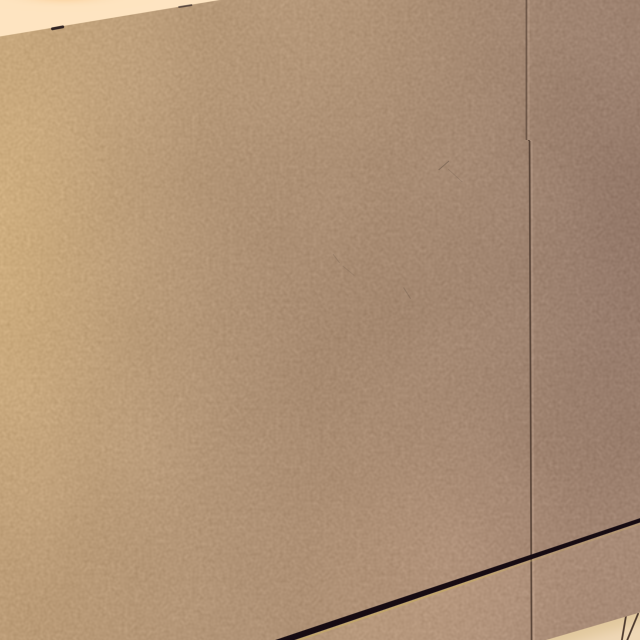
Write a Shadertoy shader that draws this texture.

```glsl
// A warm beige wall panel with soft side light and fine plaster grain.
// Smooth gradients give the shading; signed line distances place the pale
// border, the stepped seam, the dark diagonal groove and the small scratches.

const vec3 LIT_TAN     = vec3(0.780, 0.655, 0.490);
const vec3 MID_TAN     = vec3(0.684, 0.570, 0.460);
const vec3 SHADE_TAUPE = vec3(0.615, 0.508, 0.437);
const vec3 CREAM       = vec3(0.995, 0.895, 0.755);
const vec3 PEACH       = vec3(0.980, 0.790, 0.560);
const vec3 GROOVE      = vec3(0.085, 0.045, 0.070);
const vec3 SEAM        = vec3(0.300, 0.225, 0.180);
const vec3 GLINT       = vec3(0.770, 0.660, 0.410);

const float GRAIN_FREQ   = 190.0;
const float GRAIN_AMOUNT = 0.048;
const float CLOUD_AMOUNT = 0.020;
const float SEAM_STEP_Y  = 0.781;
const float GROOVE_SLOPE = 0.337;
const float BORDER_SLOPE = 0.166;

float pixelSize;

vec2 hashGradient(vec2 cell) {
    vec3 q = fract(vec3(cell.xyx) * vec3(0.1031, 0.1030, 0.0973));
    q += dot(q, q.yzx + 33.33);
    return 2.0 * fract((q.xx + q.yz) * q.zy) - 1.0;
}

float gradientNoise(vec2 p) {
    vec2 i = floor(p), f = fract(p);
    vec2 u = f * f * f * (f * (f * 6.0 - 15.0) + 10.0);
    vec2 e = vec2(0.0, 1.0);
    float low = mix(dot(hashGradient(i), f),
                    dot(hashGradient(i + e.yx), f - e.yx), u.x);
    float high = mix(dot(hashGradient(i + e), f - e),
                     dot(hashGradient(i + 1.0), f - 1.0), u.x);
    return mix(low, high, u.y);
}

// Coverage of the region where the signed distance is negative.
float fill(float d) {
    return 1.0 - smoothstep(-0.75 * pixelSize, 0.75 * pixelSize, d);
}

// Signed vertical offset from a sloped line, made perpendicular.
float lineDistance(vec2 p, float height, float slope) {
    return (p.y - height - slope * p.x) * inversesqrt(1.0 + slope * slope);
}

float segment(vec2 p, vec2 a, vec2 b, float halfWidth) {
    vec2 ab = b - a;
    float t = clamp(dot(p - a, ab) / dot(ab, ab), 0.0, 1.0);
    return fill(length(p - a - ab * t) - halfWidth);
}

float glow(vec2 p, vec2 center, vec2 radius) {
    vec2 q = (p - center) / radius;
    return exp(-dot(q, q));
}

vec3 wallColor(vec2 p) {
    // Light falls from the left and fades into cooler taupe.
    vec3 col = mix(LIT_TAN, MID_TAN, smoothstep(-0.08, 0.50, p.x));
    col = mix(col, SHADE_TAUPE, smoothstep(0.42, 0.98, p.x));
    col += vec3(0.030, 0.026, 0.004) * glow(p, vec2(0.0, 0.62), vec2(0.16, 0.30));
    col += vec3(0.022, 0.020, 0.010) * glow(p, vec2(0.50, 1.0), vec2(0.35, 0.22));
    col -= vec3(0.035, 0.035, 0.020) * glow(p, vec2(0.0, 0.0), vec2(0.30, 0.28));
    col -= vec3(0.022, 0.022, 0.016) * glow(p, vec2(0.52, 0.48), vec2(0.20, 0.30));
    col += vec3(0.032, 0.022, 0.018) * glow(p, vec2(0.74, 0.10), vec2(0.28, 0.22));
    col -= vec3(0.035, 0.035, 0.025) * glow(p, vec2(1.0, 0.60), vec2(0.13, 0.28));

    float cloud = gradientNoise(p * 5.0) + 0.5 * gradientNoise(p * 11.0 + 7.0);
    float grain = gradientNoise(p * GRAIN_FREQ)
                + 0.5 * gradientNoise(p * GRAIN_FREQ * 0.53 + 31.0);
    return col + CLOUD_AMOUNT * cloud + GRAIN_AMOUNT * grain;
}

void mainImage(out vec4 fragColor, in vec2 fragCoord) {
    vec2 p = fragCoord / iResolution.xy;
    pixelSize = 1.0 / min(iResolution.x, iResolution.y);
    vec3 col = wallColor(p);

    // Faint scratches
    float scratch = segment(p, vec2(0.686, 0.735), vec2(0.701, 0.748), 0.0007);
    scratch += 0.5 * segment(p, vec2(0.701, 0.735), vec2(0.722, 0.716), 0.0006);
    scratch += 0.6 * segment(p, vec2(0.631, 0.550), vec2(0.641, 0.534), 0.0008);
    scratch += 0.5 * segment(p, vec2(0.521, 0.602), vec2(0.530, 0.590), 0.0008);
    scratch += 0.4 * segment(p, vec2(0.536, 0.584), vec2(0.553, 0.570), 0.0007);
    col *= 1.0 - 0.22 * scratch;

    // Lower panel, then the stepped vertical seam with a pale right lip
    float grooveD = lineDistance(p, -0.150, GROOVE_SLOPE);
    col += vec3(0.030, 0.028, 0.022) * fill(grooveD);
    float lower = fill(p.y - SEAM_STEP_Y);
    float seamX = mix(0.8225, 0.8305 - 0.004 * p.y, lower);
    float seamD = p.x - seamX;
    col += 0.045 * fill(abs(seamD - 0.0035) - 0.0015);
    col = mix(col, SEAM, mix(0.60, 0.85, lower) * fill(abs(seamD) - 0.0013));

    // Pale floor in the lower right corner with thin dark stems
    float floorD = lineDistance(p, -0.250, 0.293);
    vec3 floorColor = mix(CREAM * 0.94, GLINT, 0.30 * smoothstep(-0.03, 0.0, floorD));
    float stems = segment(p, vec2(0.970, -0.01), vec2(0.978, 0.037), 0.0014)
                + segment(p, vec2(0.976, -0.01), vec2(0.997, 0.041), 0.0014);
    floorColor = mix(floorColor, SEAM, min(stems, 1.0));
    col = mix(col, floorColor, fill(floorD));

    // Dark groove, slimmer to the right, with a lit lower lip
    float grooveHalf = mix(0.0048, 0.0032, smoothstep(0.45, 1.0, p.x));
    float lip = fill(abs(grooveD + grooveHalf + 0.0018) - 0.0016);
    col = mix(col, GLINT, lip * mix(0.85, 0.35, smoothstep(0.70, 0.86, p.x)));
    col = mix(col, GROOVE, fill(abs(grooveD) - grooveHalf));

    // Bright upper border with a peach patch and dark chips on its edge
    float borderD = lineDistance(p, 0.943, BORDER_SLOPE);
    vec3 border = mix(CREAM, PEACH, 0.65 * glow(p, vec2(0.10, 1.005), vec2(0.055, 0.009)));
    col = mix(col, border, fill(-borderD));
    float chips = segment(p, vec2(0.082, 0.955), vec2(0.098, 0.958), 0.0022)
                + 0.7 * segment(p, vec2(0.280, 0.989), vec2(0.299, 0.992), 0.0014);
    col = mix(col, GROOVE, 0.85 * min(chips, 1.0));

    fragColor = vec4(clamp(col, 0.0, 1.0), 1.0);
}
```
